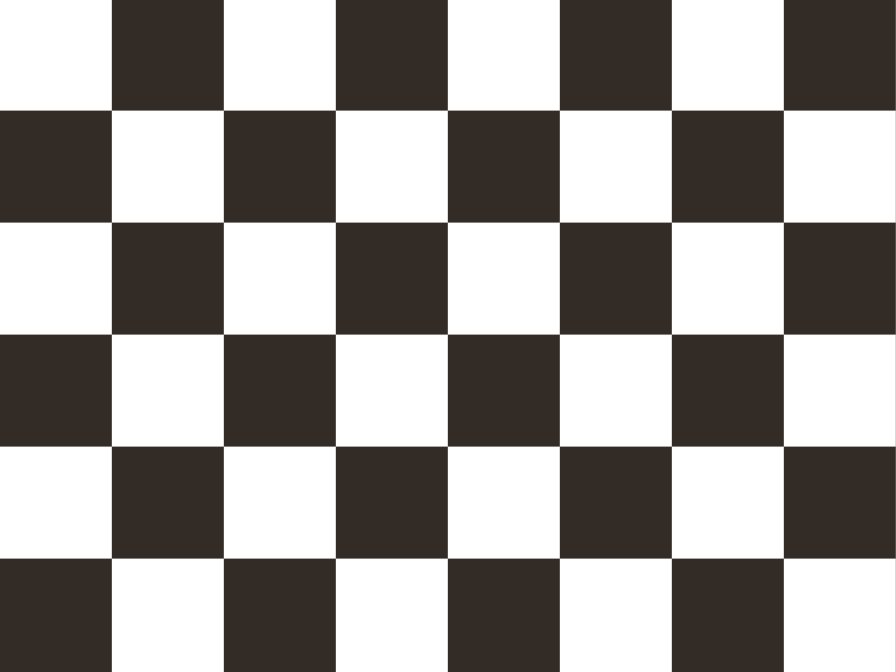
Give the GLSL for this pattern, as a Shadertoy shader.

```glsl
// Checkerboard of dark brown and white squares, eight across and six down.

const float ROWS = 6.0;
const vec3 WHITE = vec3(1.0);
const vec3 DARK_BROWN = vec3(0.20, 0.17, 0.145);
// Slight shift of the grid, in squares: a hair to the left and up.
const vec2 GRID_SHIFT = vec2(-0.0016, 0.0125);

// Signed distance to the nearest whole number, positive in even cells.
vec2 stripeDistance(vec2 p) {
    return abs(mod(p - 0.5, 2.0) - 1.0) - 0.5;
}

// Coverage of the even squares, averaged over one pixel.
float checker(vec2 p, float pixelSize) {
    vec2 stripes = clamp(2.0 * stripeDistance(p) / pixelSize, -1.0, 1.0);
    return 0.5 + 0.5 * stripes.x * stripes.y;
}

void mainImage(out vec4 fragColor, in vec2 fragCoord) {
    // One unit is one square.
    float pixelSize = ROWS / iResolution.y;
    vec2 p = fragCoord * pixelSize - GRID_SHIFT;

    // Extend the lowest row down to the canvas edge.
    p.y = max(p.y, pixelSize);

    vec3 color = mix(WHITE, DARK_BROWN, checker(p, pixelSize));
    fragColor = vec4(color, 1.0);
}
```
